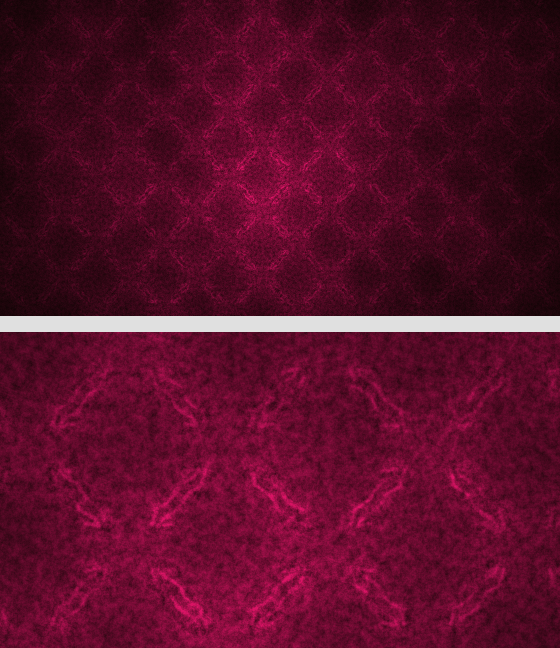
Top, the full canvas; bottom, a detail of the centre.
Reproduce this pattern procedurally as a WebGL 1 fragment shader.

```glsl
precision highp float;

uniform vec2 u_resolution;

#define PITCH 0.1049                    // spacing of strokes, in canvas heights
#define ANCHOR vec2(-0.002, 0.097)      // a rising stroke, from the centre
#define RAIL 0.062                      // half the gap between twin lines
#define LINE 0.018                      // half line width, in pitches
#define LINE_GAIN 0.52
#define GRAIN_SCALE 85.0
#define GRAIN_GAIN 0.52
#define BLOTCH_GAIN 0.42
#define GLOW_CENTRE vec2(-0.06, -0.05)
#define GLOW_GAIN 0.235
#define DARK vec3(0.13, 0.02, 0.05)
#define BRIGHT vec3(0.51, 0.05, 0.23)

float hash(vec2 p) {
  return fract(sin(dot(p, vec2(127.1, 311.7))) * 43758.5);
}

vec2 gradient(vec2 cell) {
  float angle = 6.2832 * hash(cell);
  return vec2(cos(angle), sin(angle));
}

float gradientNoise(vec2 p) {
  vec2 i = floor(p), f = fract(p);
  vec2 u = f * f * f * (f * (f * 6.0 - 15.0) + 10.0);
  vec2 e = vec2(1.0, 0.0);
  float low = mix(dot(gradient(i), f), dot(gradient(i + e), f - e), u.x);
  float high = mix(dot(gradient(i + e.yx), f - e.yx),
                   dot(gradient(i + e.xx), f - e.xx), u.x);
  return 1.4 * mix(low, high, u.y);
}

float fbm(vec2 p, float gain) {
  float sum = 0.0, weight = 0.6;
  for (int i = 0; i < 4; i++) {
    sum += weight * gradientNoise(p);
    p = mat2(1.6, 1.2, -1.2, 1.6) * p + 7.3;
    weight *= gain;
  }
  return sum;
}

float segment(vec2 p, vec2 a, vec2 b) {
  vec2 d = b - a;
  return length(p - a - d * clamp(dot(p - a, d) / dot(d, d), 0.0, 1.0));
}

// One wavy rail with a turned-in tail and a flared barb
float railDistance(vec2 p) {
  float wave = 0.018 * sin(p.x * 17.0) * smoothstep(0.38, 0.25, abs(p.x));
  vec2 q = p - vec2(0.0, wave);
  float d = segment(q, vec2(-0.26, RAIL), vec2(0.34, RAIL));
  d = min(d, segment(p, vec2(-0.26, RAIL), vec2(-0.38, 0.0)));
  return min(d, segment(p, vec2(0.34, RAIL), vec2(0.23, RAIL + 0.08)));
}

// Twin rails related by a half turn, along the diagonal of the cell
float strokeDistance(vec2 p, float slope) {
  p.x *= slope;
  vec2 along = vec2(p.x + p.y, p.y - p.x) * 0.7071;
  return min(railDistance(along), railDistance(-along));
}

void main() {
  vec2 p = (gl_FragCoord.xy - 0.5 * u_resolution) / u_resolution.y;
  float aspect = u_resolution.x / u_resolution.y;

  // Lattice of alternating diagonals
  vec2 lattice = (p - ANCHOR) / PITCH;
  vec2 cell = floor(lattice + 0.5);
  float slope = 1.0 - 2.0 * mod(cell.x + cell.y, 2.0);
  float d = strokeDistance(lattice - cell, slope);
  float soft = max(0.018, 0.8 / (u_resolution.y * PITCH));
  float line = 1.0 - smoothstep(LINE - soft, LINE + soft, d);
  float halo = exp(-d * d * 90.0);
  float crossing = sin(3.14159 * lattice.x) * sin(3.14159 * lattice.y);

  // Wear and cloth texture
  float blotch = fbm(p * 3.1 + 4.7, 0.55);
  float grain = fbm(p * GRAIN_SCALE + 31.0, 0.85);
  float wear = 0.35 + 0.65 * smoothstep(-0.4, 0.25, gradientNoise(p * 45.0 + 11.0));
  wear *= 0.75 + 0.25 * hash(cell + 3.0);

  // Uneven light, darker towards the sides
  vec2 g = (p - GLOW_CENTRE) * vec2(2.1, 1.6);
  float light = 0.178 + GLOW_GAIN * exp(-dot(g, g));
  vec2 edge = abs(p) / vec2(0.5 * aspect, 0.5);
  light *= 1.0 - 0.25 * pow(edge.x, 4.0) - 0.2 * pow(edge.y, 4.0);
  light *= 1.0 + BLOTCH_GAIN * blotch + 0.1 * crossing;

  // Threads, then worn ornament
  float speckle = 1.0 + GRAIN_GAIN * grain * (0.85 + 0.3 * halo);
  float tone = light * max(speckle, 0.4);
  tone += light * wear * (LINE_GAIN * line + 0.13 * halo);
  tone = clamp(tone, 0.07, 0.85);

  vec3 color = mix(DARK, BRIGHT, (tone - DARK.r) / (BRIGHT.r - DARK.r));
  gl_FragColor = vec4(max(color, 0.0), 1.0);
}
```
